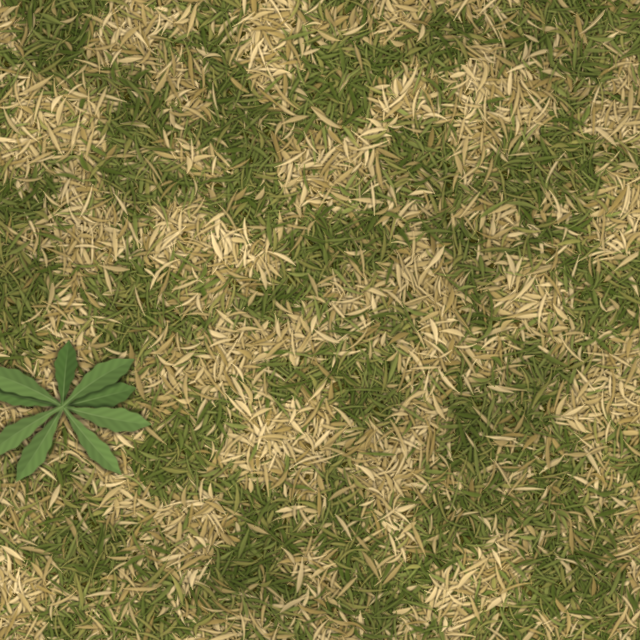
This texture is drawn by a WebGL 2 fragment shader. Its source:

```glsl
#version 300 es
precision highp float;
// Patchy lawn: layered green and straw blades with one broad-leaved weed.
uniform vec2 u_resolution;
out vec4 fragColor;

vec4 hash4(vec3 p) {
    vec4 q = fract(p.xyzx * vec4(0.1031, 0.1030, 0.0973, 0.1099));
    q += dot(q, q.wzxy + 33.33);
    return fract((q.xxyz + q.yzzw) * q.zywx);
}

mat2 rotation(float angle) {
    float c = cos(angle), s = sin(angle);
    return mat2(c, -s, s, c);
}

// Layered, warped sines: the chance that a blade is dry
float dryness(vec2 p) {
    float sum = 0.0, weight = 0.5;
    p = p * 19.0 + vec2(2.3, 7.1);
    for (int i = 0; i < 4; i++) {
        p = rotation(1.1) * p + 1.7;
        sum += weight * sin(p.x + 1.3 * sin(p.y * 0.7)) * cos(p.y + sin(p.x * 0.6));
        p *= 1.65;
        weight *= 0.75;
    }
    return mix(0.1, 0.95, smoothstep(-0.36, 0.42, sum));
}

// Lay one curved, tapered blade over the ground, darkening what lies beneath
void addBlade(inout vec3 ground, vec2 p, vec2 cell, float size, float layer, float pixel) {
    vec4 a = hash4(vec3(cell + 40.0, layer));
    vec4 b = hash4(vec3(cell + 97.0, layer + 31.0));
    vec2 center = (cell + a.xy) * size;
    vec2 q = rotation(a.w * 6.2832) * (p - center);
    float halfLength = mix(0.012, 0.029, a.z);
    float t = q.x / halfLength;
    if (abs(t) > 1.0 || abs(q.y) > 0.016) return;

    float patchDry = dryness(center);
    float dry = step(b.x, patchDry);
    float width = mix(0.0016, 0.0036, b.y * b.y) * mix(1.0, 1.2, dry);
    width *= (1.0 - t * t) * (1.0 - 0.4 * t);
    float side = q.y - (b.w - 0.5) * 0.010 * t * t;
    float edge = abs(side) - width;

    vec3 green = mix(vec3(0.34, 0.40, 0.15), vec3(0.58, 0.60, 0.31), b.z);
    green = mix(green, vec3(0.68, 0.63, 0.34), 0.7 * step(0.72, b.w));
    vec3 straw = mix(vec3(0.64, 0.54, 0.30), vec3(0.94, 0.83, 0.60), b.z);
    vec3 color = mix(green, straw, dry) * mix(0.90, 1.09, patchDry);
    color *= 0.98 + 0.08 * clamp(side / (width + 0.0006), -1.0, 1.0) + 0.06 * t;

    float shadow = smoothstep(0.0042, 0.0, edge) * (1.0 - t * t);
    ground *= 1.0 - 0.27 * shadow;
    ground = mix(ground, color, 0.95 * smoothstep(pixel, -pixel, edge));
}

// Rosette of broad leaves, each with a pale midrib
void addWeed(inout vec3 ground, vec2 p, float pixel) {
    for (int i = 0; i < 9; i++) {
        vec4 h = hash4(vec3(float(i) * 7.0, 3.0, 11.0));
        vec2 q = rotation(float(i) * 2.79 + 0.5 * h.x) * p;
        float leafLength = mix(0.09, 0.15, h.y);
        float t = q.x / leafLength;
        if (t < 0.0 || t > 1.0) continue;
        float side = q.y - (h.z - 0.5) * 0.05 * t * t;
        float width = mix(0.014, 0.021, h.w) * sin(3.1416 * pow(t, 1.6)) + 0.003 * (1.0 - t);
        width *= 0.95 + 0.07 * sin(t * 32.0);
        float edge = abs(side) - width;
        vec3 color = mix(vec3(0.28, 0.39, 0.18), vec3(0.45, 0.55, 0.30), h.y);
        color *= 0.94 + 0.12 * smoothstep(-0.003, 0.003, side) + 0.03 * sin(t * 45.0 - abs(side) * 500.0);
        color = mix(color, vec3(0.56, 0.64, 0.40), 0.65 * smoothstep(0.0025, 0.0, abs(side)) * (1.0 - t));
        ground *= 1.0 - 0.4 * smoothstep(0.009, 0.0, edge) * smoothstep(0.0, 0.1, t) * smoothstep(1.0, 0.9, t);
        ground = mix(ground, color, smoothstep(pixel, -pixel, edge));
    }
}

void main() {
    vec2 p = gl_FragCoord.xy / u_resolution.y;
    float pixel = max(0.0022, 0.8 / u_resolution.y);
    vec3 color = mix(vec3(0.26, 0.25, 0.06), vec3(0.44, 0.36, 0.17), dryness(p));

    // Blades from the soil upward
    for (int layer = 0; layer < 24; layer++) {
        float size = 0.033;
        vec2 shift = fract(float(layer) * vec2(0.618, 0.414)) * size;
        vec2 local = p + shift;
        vec2 home = floor(local / size);
        for (int y = -1; y <= 1; y++)
            for (int x = -1; x <= 1; x++)
                addBlade(color, local, home + vec2(x, y), size, float(layer), pixel);
    }
    addWeed(color, p - vec2(0.098, 0.365), pixel);

    // Broad light and dark areas
    color *= 1.0 + 0.07 * sin(p.x * 9.0 + 2.0 * sin(p.y * 7.0)) * sin(p.y * 11.0 + 1.0);
    fragColor = vec4(color, 1.0);
}
```
